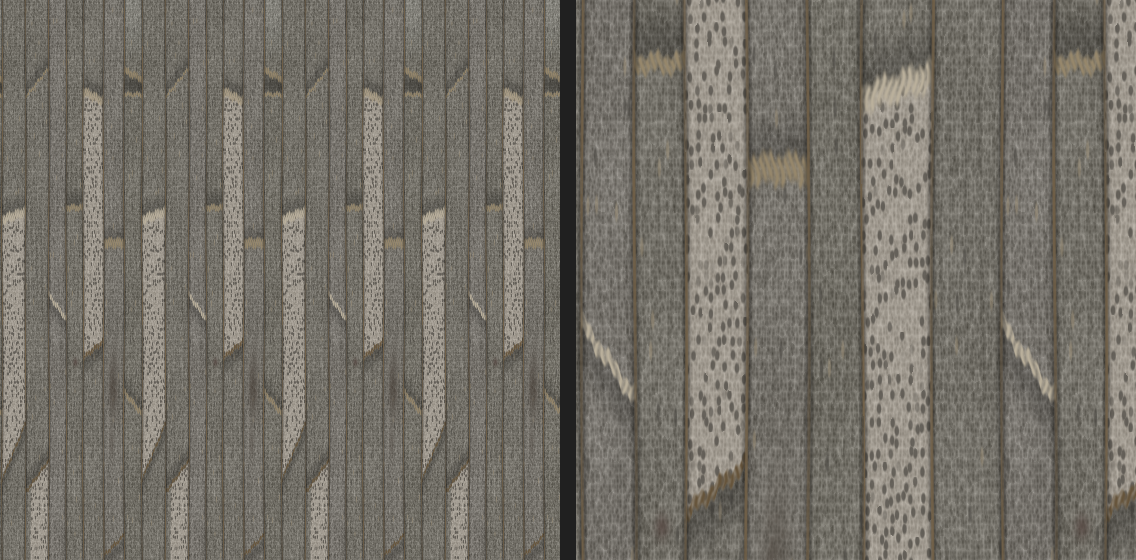
Left: the whole. Right: its middle third, enlarged.
This texture is drawn by a three.js fragment shader. Its source:

```glsl
varying vec2 vUv;

vec2 p;       // position inside one repeat, in canvas units
float plank;  // index of the current plank, 0 to 6

vec2 hash2(vec2 c) {
  return fract(sin(vec2(dot(c, vec2(127.1, 311.7)), dot(c, vec2(269.5, 183.3)))) * 4375.85);
}

// Cellular noise: x = distance to the nearest point, y = random value of its cell
vec2 cells(vec2 q) {
  vec2 base = floor(q);
  vec2 nearest = vec2(9.0, 0.0);
  for (int j = -1; j <= 1; j++) {
    for (int i = -1; i <= 1; i++) {
      vec2 c = base + vec2(float(i), float(j));
      vec2 r = hash2(c);
      float d = length(c + 0.15 + 0.7 * r - q);
      if (d < nearest.x) nearest = vec2(d, fract(r.x * 7.3 + r.y * 3.1));
    }
  }
  return nearest;
}

float onPlank(float index) {
  return 1.0 - step(0.5, abs(plank - index));
}

// Height above a slanted, slightly ragged cut
float above(vec2 centre, float slope) {
  float ragged = 0.0016 * sin(p.x * 1250.0) + 0.002 * sin(p.x * 430.0 + centre.y * 40.0);
  return p.y - centre.y - slope * (p.x - centre.x) + ragged;
}

// Pale board lying between two cuts
float paleBoard(float index, vec2 top, float topSlope, vec2 bottom, float bottomSlope) {
  return onPlank(index) * smoothstep(0.003, -0.003, above(top, topSlope))
    * smoothstep(-0.004, 0.004, above(bottom, bottomSlope));
}

// Chipped end: a bare wood stripe with a dark stain on one side
void chip(inout vec3 col, float index, vec2 centre, float slope, float halfWidth, vec3 tint, float side) {
  float h = above(centre, slope);
  float stain = smoothstep(0.0, 0.008, h * side) * (1.0 - smoothstep(0.01, 0.04, h * side));
  col *= 1.0 - 0.2 * onPlank(index) * stain;
  float fibre = 0.75 + 0.25 * sin(p.x * 1700.0 + 3.0 * sin(p.y * 210.0));
  float stripe = 1.0 - smoothstep(0.5, 1.2, abs(h) / halfWidth);
  col = mix(col, tint, onPlank(index) * stripe * fibre);
}

float blot(vec2 centre, vec2 radius) {
  vec2 q = (p - centre) / radius;
  return exp(-dot(q, q));
}

void main() {
  // Four repeats across, one down, with gently wandering seams
  float wander = 0.0008 * sin(vUv.y * 12.6 + 2.0 * sin(vUv.x * 25.1327));
  p = vec2(fract((vUv.x + wander) * 4.0 - 0.0156) * 0.25, vUv.y);
  vec4 seamsA = vec4(0.0, 0.0417, 0.0833, 0.1146);
  vec4 seamsB = vec4(0.1445, 0.181, 0.2175, 0.25);
  plank = dot(step(seamsA, vec4(p.x)) + step(seamsB, vec4(p.x)), vec4(1.0)) - 1.0;
  vec4 gaps = min(abs(p.x - seamsA), abs(p.x - seamsB));
  float seam = min(min(gaps.x, gaps.y), min(gaps.z, gaps.w));

  // Weathered grey wood
  vec2 grain = cells(p * vec2(430.0, 150.0) + plank * 17.0);
  vec2 fine = cells(p * vec2(640.0, 330.0));
  float streak = sin(p.x * 760.0 + 2.5 * sin(p.y * 11.0 + plank)) + sin(p.x * 1310.0 + 2.0 * sin(p.y * 23.0));
  float cloud = sin(p.y * 17.0 + plank * 2.4 + 2.0 * sin(p.x * 90.0)) + sin(p.y * 41.0 + plank * 5.0);
  vec3 col = mix(vec3(0.445, 0.435, 0.4), vec3(0.485, 0.47, 0.45), hash2(vec2(plank, 4.0)).x);
  col += 0.17 * (grain.x - 0.42) + 0.07 * (grain.y - 0.5) + 0.13 * (fine.x - 0.42);
  col += 0.009 * streak + 0.009 * cloud;
  col += vec3(0.05, 0.055, 0.06) * onPlank(6.0) * smoothstep(0.87, 0.95, p.y);

  // Thin tan scratches and dark slivers
  vec2 fleck = cells(p * vec2(190.0, 34.0));
  float fleckShape = 1.0 - smoothstep(0.1, 0.26, fleck.x);
  col = mix(col, vec3(0.6, 0.55, 0.46), 0.55 * fleckShape * step(0.91, fleck.y));
  col = mix(col, vec3(0.3, 0.29, 0.27), 0.6 * fleckShape * step(fleck.y, 0.07));

  // Pale speckled boards
  float pale = paleBoard(0.0, vec2(0.021, 0.615), 0.35, vec2(0.021, 0.2), 2.5);
  pale += paleBoard(4.0, vec2(0.163, 0.828), -0.5, vec2(0.163, 0.374), 0.8);
  float narrow = smoothstep(0.05, 0.0525, p.x);
  pale += narrow * paleBoard(1.0, vec2(0.066, 0.151), 1.4, vec2(0.066, -0.2), 0.0);
  vec2 speck = cells(p * vec2(260.0, 115.0));
  float spot = (1.0 - smoothstep(0.22, 0.48, speck.x)) * smoothstep(0.35, 0.6, speck.y);
  vec3 paleWood = vec3(0.635, 0.61, 0.57) + 0.16 * (grain.x - 0.42) + 0.1 * (fine.x - 0.42);
  col = mix(col, mix(paleWood, vec3(0.35, 0.335, 0.31), 0.85 * spot), pale);

  // Chipped ends
  vec3 cream = vec3(0.73, 0.69, 0.61);
  vec3 tan1 = vec3(0.59, 0.53, 0.42);
  vec3 brown = vec3(0.4, 0.33, 0.23);
  chip(col, 0.0, vec2(0.021, 0.615), 0.35, 0.0095, cream, 1.0);
  chip(col, 0.0, vec2(0.021, 0.195), 2.5, 0.004, brown, -1.0);
  chip(col, 1.0, vec2(0.0625, 0.852), 1.25, 0.003, tan1, 1.0);
  chip(col, 1.0, vec2(0.066, 0.155), 1.4, 0.004, brown, 1.0);
  chip(col, 2.0, vec2(0.099, 0.452), -1.45, 0.0055, cream, -1.0);
  chip(col, 3.0, vec2(0.129, 0.629), 0.0, 0.006, tan1, 1.0);
  chip(col, 4.0, vec2(0.163, 0.828), -0.5, 0.009, mix(tan1, cream, 0.5), 1.0);
  chip(col, 4.0, vec2(0.163, 0.376), 0.8, 0.005, brown, -1.0);
  chip(col, 5.0, vec2(0.199, 0.566), 0.0, 0.01, tan1, 1.0);
  chip(col, 5.0, vec2(0.199, 0.026), 1.0, 0.004, brown, -1.0);
  chip(col, 6.0, vec2(0.234, 0.866), -0.5, 0.007, tan1, -1.0);
  chip(col, 6.0, vec2(0.234, 0.831), 0.0, 0.004, tan1, 1.0);
  chip(col, 6.0, vec2(0.234, 0.28), -1.3, 0.006, tan1, 1.0);

  // Dark stain and small knot
  float stain = blot(vec2(0.199, 0.31), vec2(0.008, 0.055)) + 0.6 * blot(vec2(0.196, 0.205), vec2(0.004, 0.025));
  col = mix(col, vec3(0.28, 0.25, 0.22), stain * (0.4 + 0.5 * grain.y));
  col = mix(col, vec3(0.32, 0.26, 0.24), 0.7 * blot(vec2(0.13, 0.353), vec2(0.004, 0.007)));

  // Seams: shaded edges around a worn brown line
  col *= 1.0 - 0.32 * (1.0 - smoothstep(0.0008, 0.0036, seam));
  float worn = 0.65 + 0.25 * sin(p.y * 19.0 + floor(plank * 0.5 + p.x * 30.0));
  col = mix(col, vec3(0.45, 0.38, 0.28), worn * (1.0 - smoothstep(0.0003, 0.0014, seam)));
  gl_FragColor = vec4(col, 1.0);
}
```
